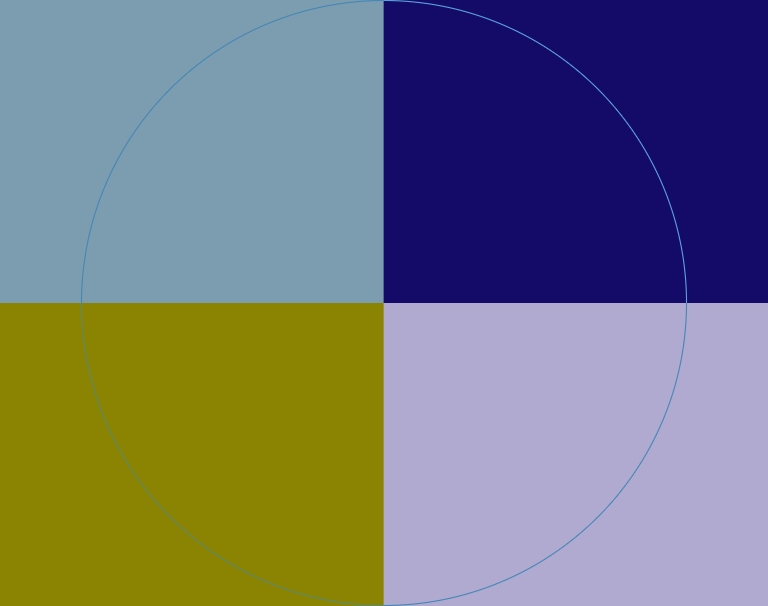
Reproduce this background procedurally as a WebGL 2 fragment shader.

```glsl
#version 300 es
precision highp float;
// Four flat colour quadrants crossed by one thin blue circle that spans the canvas height.

uniform vec2 u_resolution;
out vec4 outColor;

const vec3 SLATE = vec3(0.486, 0.612, 0.690);
const vec3 NAVY = vec3(0.078, 0.043, 0.408);
const vec3 OLIVE = vec3(0.541, 0.518, 0.008);
const vec3 LAVENDER = vec3(0.690, 0.663, 0.816);

const vec3 STEEL_BLUE = vec3(0.26, 0.53, 0.71);
const vec3 SKY_BLUE = vec3(0.36, 0.64, 0.87);
const vec3 SEA_GREEN = vec3(0.35, 0.54, 0.45);

const float RADIUS = 0.4992;
const float LINE_WIDTH = 0.0018;

// Smooth step across an edge at zero, one pixel wide
float edge(float d, float pixel) {
    return clamp(d / pixel + 0.5, 0.0, 1.0);
}

// Picks one of four colours by the side of each axis
vec3 quadrants(vec2 side, vec3 topLeft, vec3 topRight, vec3 lowLeft, vec3 lowRight) {
    return mix(mix(lowLeft, lowRight, side.x), mix(topLeft, topRight, side.x), side.y);
}

// Coverage of a circle outline
float ring(vec2 p, float radius, float width, float pixel) {
    float d = abs(length(p) - radius);
    float coverage = edge(0.5 * width - d, pixel);
    return coverage * min(1.0, width / pixel);
}

void main() {
    // Centred coordinates in units of the canvas height
    float pixel = 1.0 / u_resolution.y;
    vec2 p = (gl_FragCoord.xy - 0.5 * u_resolution) * pixel;
    vec2 side = vec2(edge(p.x + 0.0006, pixel), edge(p.y, pixel));

    // Flat fields, then the outline with a tint for each field
    vec3 color = quadrants(side, SLATE, NAVY, OLIVE, LAVENDER);
    vec3 line = quadrants(side, STEEL_BLUE, SKY_BLUE, SEA_GREEN, STEEL_BLUE);
    color = mix(color, line, ring(p, RADIUS, LINE_WIDTH, pixel));

    outColor = vec4(color, 1.0);
}
```
